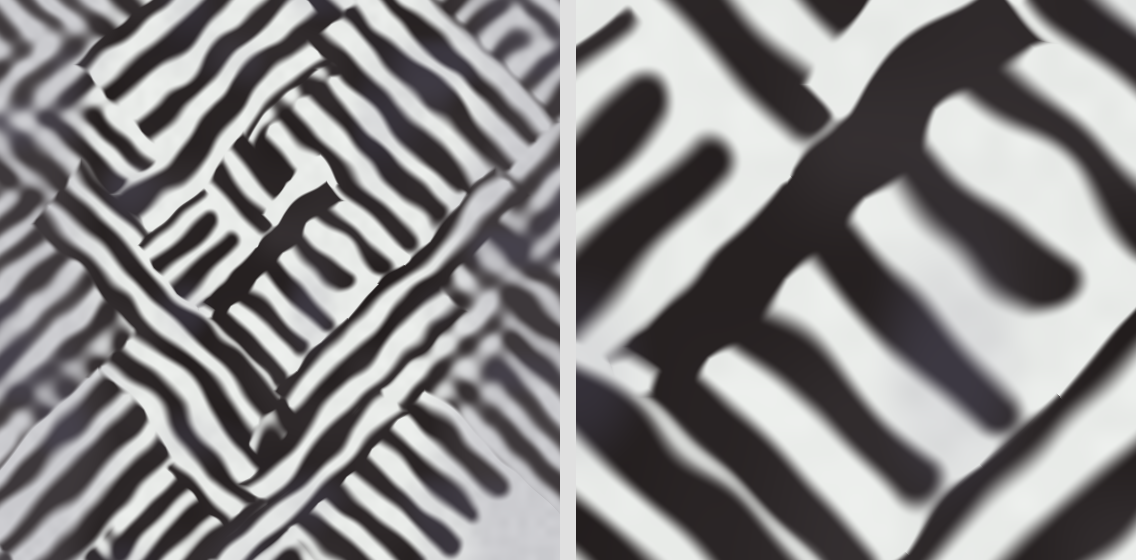
Left, the full canvas; right, a detail of the centre.
Reproduce this pattern procedurally as a Shadertoy shader.

```glsl
// Hand-painted diagonal strokes woven into a large central diamond of panels.
// Panels are boxes in diagonal coordinates, each filled with rounded stripes;
// a noise-blended labyrinth fills the rest, and noise warps and stains the ink.

const vec3 INK = vec3(0.13, 0.11, 0.11);
const vec3 INK_FADED = vec3(0.24, 0.22, 0.23);
const vec3 PAPER = vec3(0.93, 0.94, 0.93);
const vec3 PAPER_DULL = vec3(0.79, 0.79, 0.81);
const vec3 VIOLET = vec3(0.32, 0.31, 0.40);
const float EDGE = 0.010;        // softness of painted edges
const float JOIN = 0.010;        // softness where panels meet
const float WOBBLE = 0.030;      // slow bend of the strokes
const float TREMBLE = 0.013;     // fine bend of the strokes
const float WIDTH_VARIATION = 0.018;
const float HATCH_PITCH = 0.098;
const float HATCH_PHASE = 0.26;
const float MAZE_PITCH = 0.088;
const float FRAME_PITCH = 0.090;
const float NO_END = 9.0;

float hash(vec2 cell) {
    uvec2 k = uvec2(ivec2(cell)) * uvec2(1597u, 3571u);
    uint h = (k.x ^ k.y) * 747796u + 28913u;
    h = (h ^ (h >> 13)) * 27751u;
    h = (h ^ (h >> 15)) * 92821u;
    return float((h >> 8) & 65535u) / 65535.0;
}

float noise(vec2 p) {
    vec2 i = floor(p), f = fract(p);
    f = f * f * (3.0 - 2.0 * f);
    float low = mix(hash(i), hash(i + vec2(1, 0)), f.x);
    float high = mix(hash(i + vec2(0, 1)), hash(i + vec2(1, 1)), f.x);
    return mix(low, high, f.y);
}

vec2 noise2(vec2 p) {
    return vec2(noise(p), noise(p + 37.0)) - 0.5;
}

// Signed distance to dark strokes lying across t; each ends roundly near 'end'.
float strokes(float t, float along, float pitch, float phase, float end) {
    float s = (t - phase) / pitch;
    float tip = end - 0.07 * hash(vec2(floor(s) + 40.0, 5.0));
    vec2 offset = vec2((fract(s) - 0.5) * pitch, max(along - tip, 0.0));
    return length(offset) - 0.25 * pitch;
}

float hatch(vec2 q, float end) {
    return strokes(q.y, q.x, HATCH_PITCH, HATCH_PHASE, end);
}

// Lays a stroke field over the base inside the box lo..hi.
float panel(float base, vec2 q, vec2 lo, vec2 hi, float field) {
    vec2 inset = min(q - lo, hi - q);
    return mix(base, field, smoothstep(-JOIN, JOIN, min(inset.x, inset.y)));
}

// Two stripe directions merging into zigzags and dots.
float maze(vec2 q, vec2 p) {
    vec2 wave = cos(6.2832 * q / MAZE_PITCH);
    float turn = smoothstep(0.3, 0.7, noise(p * 7.0 + 11.0));
    return mix(wave.x, wave.y, turn) * MAZE_PITCH * 0.17 - 0.001;
}

float diamond(vec2 q, vec2 p) {
    float d = maze(q, p);

    // Outer panels: lower left, upper left, upper right, lower right
    float rising = strokes(q.y, q.x, 0.092, -0.20, NO_END);
    d = panel(d, q, vec2(0.45, -0.35), vec2(1.22, -0.16), rising);
    d = panel(d, q, vec2(0.83, -0.52), vec2(1.35, -0.34), rising);
    float corner = strokes(q.x, q.y, 0.104, 1.04, NO_END);
    d = panel(d, q, vec2(0.83, -1.0), vec2(1.13, -0.49), corner);
    float upper = strokes(q.x, q.y, 0.115, 0.315, 0.60);
    d = panel(d, q, vec2(0.26, 0.02), vec2(0.70, 0.56), upper);
    d = panel(d, q, vec2(0.56, -0.15), vec2(0.70, 0.44), upper);
    d = panel(d, q, vec2(0.62, 0.49), vec2(1.22, 0.78), hatch(q, NO_END));
    d = panel(d, q, vec2(1.46, -0.42), vec2(2.1, 0.07), hatch(q, 1.78));

    // Inner panels
    d = panel(d, q, vec2(0.74, 0.19), vec2(1.21, 0.50), hatch(q, 1.20));
    d = panel(d, q, vec2(0.94, -0.21), vec2(1.21, 0.28), hatch(q, 1.18));
    float left = strokes(q.x, q.y, 0.081, 0.72, 0.02);
    d = panel(d, q, vec2(0.68, -0.20), vec2(0.90, 0.03), left);
    float middle = strokes(q.y, q.x, HATCH_PITCH, 0.13, 0.89);
    d = panel(d, q, vec2(0.68, 0.03), vec2(0.90, 0.20), middle);

    // Light elbow and dark spine through the diamond
    d = panel(d, q, vec2(0.86, 0.10), vec2(0.92, 0.29), 0.025);
    d = panel(d, q, vec2(0.905, -0.17), vec2(0.955, 0.27), -0.025);

    // Stepped frame along the lower right side
    float frame = strokes(q.x, q.y, FRAME_PITCH, 1.245, NO_END);
    for (int i = 0; i < 3; i++) {
        float n = float(i);
        vec2 lo = vec2(1.20 + FRAME_PITCH * n, -0.21 - 0.20 * n);
        vec2 hi = vec2(1.20 + FRAME_PITCH * (n + 1.0), 0.58 - 0.29 * n);
        d = panel(d, q, lo, hi, frame);
    }
    return d;
}

void mainImage(out vec4 fragColor, in vec2 fragCoord) {
    vec2 uv = fragCoord / iResolution.xy;
    vec2 p = vec2(uv.x, 1.0 - uv.y);
    vec2 bent = p + WOBBLE * noise2(p * 6.0) + TREMBLE * noise2(p * 21.0 + 9.0);
    vec2 q = vec2(bent.x + bent.y, bent.x - bent.y);
    float d = diamond(q, p) + WIDTH_VARIATION * (noise(p * 14.0 + 3.0) - 0.5);

    // Paler, duller paint towards the sides
    float side = abs(p.x - 0.5) + 0.10 * (noise(p * 5.0 + 21.0) - 0.5);
    float fade = smoothstep(0.25, 0.40, side);
    float stain = smoothstep(0.55, 0.95, noise(p * 9.0 + 51.0));
    vec3 dark = mix(INK, INK_FADED, max(fade, 0.7 * noise(p * 12.0 + 70.0)));
    dark = mix(dark, VIOLET, 0.4 * stain);
    vec3 light = mix(PAPER, PAPER_DULL, max(0.85 * fade, 0.5 * stain));
    light -= 0.03 * noise(p * 60.0);

    float soft = EDGE * (1.0 + 0.5 * fade) + 1.0 / iResolution.y;
    fragColor = vec4(mix(dark, light, smoothstep(-soft, soft, d)), 1.0);
}
```
